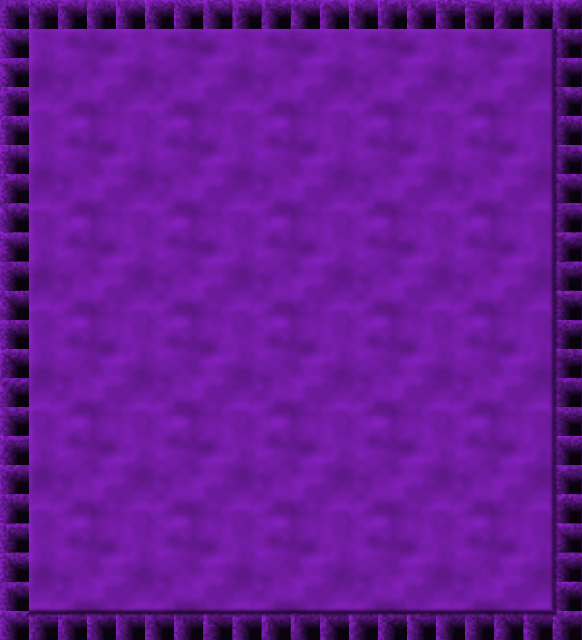
Reproduce this background procedurally as a Shadertoy shader.

```glsl
const vec3 PURPLE = vec3(0.45, 0.11, 0.65);
const vec3 NEAR_BLACK = vec3(0.035, 0.01, 0.05);
const float COLUMNS = 20.0;                       // frame tiles across the canvas
const float CLOUD_SIZE = 3.433;                   // cloud repeat, in frame tiles
const vec2 CLOUD_SHIFT = vec2(1.941, 2.133);
const vec4 PANEL = vec4(1.0, 1.0, 19.06, 21.06);  // left, top, right, bottom

float hash(vec2 p) {
    return fract(sin(dot(p, vec2(127.1, 311.7))) * 43758.5453);
}

// Value noise that wraps after the given number of cells
float wrapNoise(vec2 p, float period) {
    vec2 cell = floor(p);
    vec2 f = fract(p);
    f = f * f * (3.0 - 2.0 * f);
    vec2 a = mod(cell, period);
    vec2 b = mod(cell + 1.0, period);
    return mix(mix(hash(a), hash(vec2(b.x, a.y)), f.x),
               mix(hash(vec2(a.x, b.y)), hash(b), f.x), f.y);
}

float wrapFbm(vec2 p, float period) {
    float sum = 0.0;
    float weight = 0.5;
    for (int i = 0; i < 3; i++) {
        sum += weight * wrapNoise(p * period, period);
        period *= 2.0;
        weight *= 0.5;
    }
    return sum / 0.875;
}

// Soft spot that repeats in every unit cell
float spot(vec2 p, vec2 center, vec2 radius) {
    vec2 d = (fract(p - center + 0.5) - 0.5) / radius;
    return exp(-dot(d, d));
}

// Repeating cloud brightness around 1
float cloudShade(vec2 q) {
    float shade = 0.99 + 0.36 * (wrapFbm(q, 6.0) - 0.5);
    float light = spot(q, vec2(0.64, 0.72), vec2(0.07, 0.09))
                + spot(q, vec2(0.04, 0.72), vec2(0.08, 0.07))
                + spot(q, vec2(0.50, 0.95), vec2(0.26, 0.07))
                + spot(q, vec2(0.85, 0.10), vec2(0.13, 0.06))
                + 0.7 * spot(q, vec2(0.27, 0.47), vec2(0.15, 0.04));
    float dark = spot(q, vec2(0.46, 0.64), vec2(0.16, 0.11))
               + spot(q, vec2(0.90, 0.92), vec2(0.13, 0.07))
               + spot(q, vec2(0.13, 0.34), vec2(0.10, 0.06))
               + 0.8 * spot(q, vec2(0.80, 0.29), vec2(0.16, 0.06));
    return shade + 0.13 * light - 0.17 * dark;
}

// Tile fading from a bright top left to a black lower right
vec3 frameColor(vec2 p, float pixel) {
    vec2 f = fract(p);
    vec2 ramp = f * smoothstep(vec2(0.0), vec2(pixel), 1.0 - f);
    float depth = min(ramp.x, ramp.y);
    float grain = wrapNoise(p * 12.0, 240.0) - 0.5;
    float vein = pow(1.0 - abs(2.0 * wrapNoise(p * 5.0, 110.0) - 1.0), 6.0);
    float shade = 1.12 - 1.6 * depth - 0.12 * length(ramp);
    shade = max(shade, 0.0) * (1.0 + 0.55 * grain) + 0.05 * vein;
    return mix(NEAR_BLACK, PURPLE, shade);
}

float band(float d, float width) {
    return exp(-d * d / (width * width));
}

void mainImage(out vec4 fragColor, in vec2 fragCoord) {
    // Tile units, measured from the top left
    float pixel = COLUMNS / iResolution.x;
    vec2 p = vec2(fragCoord.x, iResolution.y - fragCoord.y) * pixel;

    // Cloudy panel with a raised edge
    vec2 nearEdge = p - PANEL.xy;
    vec2 farEdge = PANEL.zw - p;
    float shade = cloudShade(p / CLOUD_SIZE - CLOUD_SHIFT);
    shade += 0.12 * max(band(nearEdge.x, 0.13), band(nearEdge.y, 0.13));
    shade *= 1.0 - 0.65 * max(band(farEdge.x, 0.10), band(farEdge.y, 0.10));
    vec3 panel = PURPLE * shade;

    // Frame, with a short shadow past the far sides of the panel
    vec2 gap = max(max(-nearEdge, -farEdge), 0.0);
    float shadow = band(length(gap), 0.08) * step(min(farEdge.x, farEdge.y), 0.0);
    vec3 frame = frameColor(p, pixel) * (1.0 - 0.6 * shadow);

    vec2 inset = min(nearEdge, farEdge);
    float inside = smoothstep(-0.5 * pixel, 0.5 * pixel, min(inset.x, inset.y));
    fragColor = vec4(mix(frame, panel, inside), 1.0);
}
```
